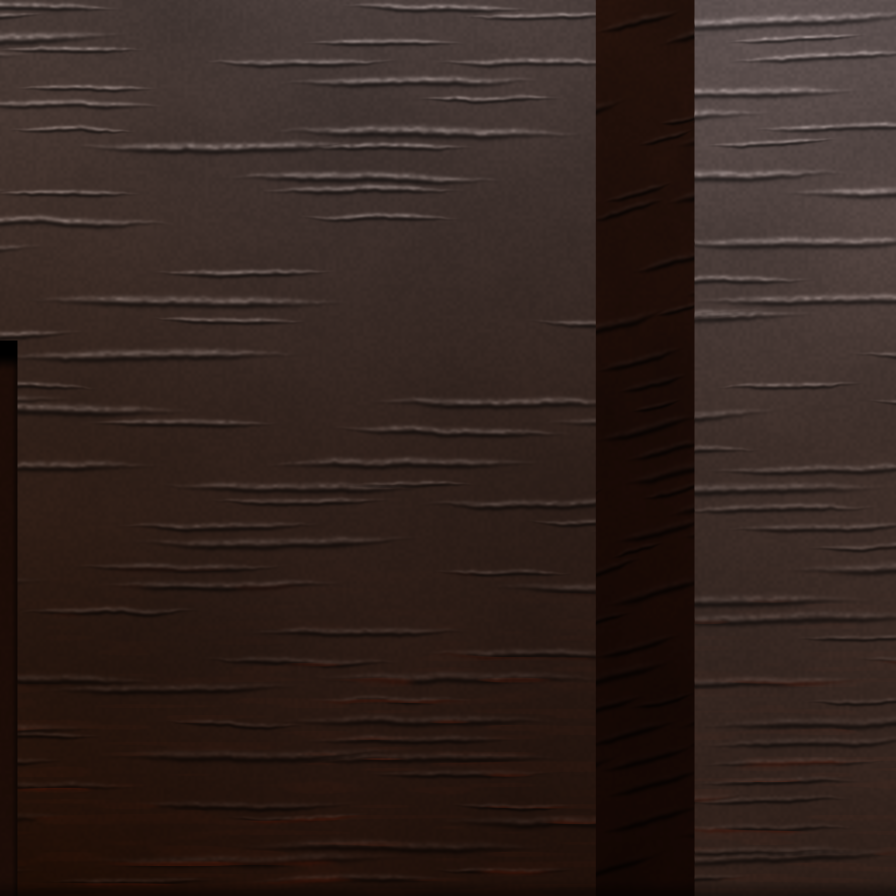
Reproduce this texture procedurally as a WebGL 2 fragment shader.

```glsl
#version 300 es
precision highp float;
// Dark stained wood: two broad panels parted by a deep, narrow post, with a shadowed slot at left.
// Each part has a vertical gradient and mottling; hashed cells scatter tapered, embossed
// wrinkles, lit from above, that fade towards the floor.
uniform vec2 u_resolution;
out vec4 outColor;

// Layout, in canvas units
const float POST_LEFT = 0.665;
const float POST_RIGHT = 0.775;
const float SLOT_RIGHT = 0.0195;
const float SLOT_TOP = 0.62;

// Gradient stops of each part
const vec3 LEFT_TOP = vec3(0.285, 0.238, 0.228);
const vec3 LEFT_MID = vec3(0.188, 0.130, 0.108);
const vec3 LEFT_LOW = vec3(0.125, 0.062, 0.036);
const vec3 RIGHT_TOP = vec3(0.38, 0.33, 0.325);
const vec3 RIGHT_MID = vec3(0.235, 0.178, 0.158);
const vec3 RIGHT_LOW = vec3(0.178, 0.118, 0.094);
const vec3 POST_TOP = vec3(0.145, 0.072, 0.045);
const vec3 POST_MID = vec3(0.098, 0.040, 0.022);
const vec3 POST_LOW = vec3(0.070, 0.024, 0.012);
const vec3 SLOT_COLOR = vec3(0.11, 0.048, 0.026);
const vec3 RIDGE_LIGHT = vec3(0.24, 0.235, 0.235);
const vec3 RED_STAIN = vec3(0.11, 0.03, 0.01);

// Wrinkles
const vec2 PANEL_CELL = vec2(0.36, 0.0235);
const vec2 POST_CELL = vec2(0.13, 0.027);
const float PANEL_TILT = 0.03;
const float POST_TILT = 0.28;
const float WRINKLE_CHANCE = 0.88;
const float WRINKLE_WIDTH = 0.0034;
const float ROUGHNESS = 0.55;
const float GRAIN = 0.10;

// Smooth patches: centre and radii
const int PATCH_COUNT = 5;
const vec4 PATCHES[PATCH_COUNT] = vec4[](
  vec4(0.60, 0.74, 0.13, 0.13), vec4(0.24, 0.78, 0.14, 0.045),
  vec4(0.28, 0.98, 0.18, 0.04), vec4(0.90, 0.52, 0.14, 0.045),
  vec4(0.90, 0.77, 0.14, 0.035));

float hash(vec2 p) {
  vec3 q = fract(vec3(p.xyx) * 0.1031);
  q += dot(q, q.yzx + 33.33);
  return fract((q.x + q.y) * q.z);
}

float noise(vec2 p) {
  vec2 i = floor(p), f = fract(p);
  f = f * f * (3.0 - 2.0 * f);
  return mix(mix(hash(i), hash(i + vec2(1, 0)), f.x),
             mix(hash(i + vec2(0, 1)), hash(i + vec2(1, 1)), f.x), f.y);
}

float fbm(vec2 p) {
  float sum = 0.0, amp = 0.5;
  for (int i = 0; i < 4; i++) {
    sum += amp * noise(p);
    p = p * 2.03 + 17.0;
    amp *= 0.5;
  }
  return sum;
}

vec3 gradient(vec3 low, vec3 mid, vec3 top, float y) {
  return y < 0.5 ? mix(low, mid, y * 2.0) : mix(mid, top, y * 2.0 - 1.0);
}

float wrinkleChance(vec2 center) {
  float chance = WRINKLE_CHANCE;
  for (int i = 0; i < PATCH_COUNT; i++) {
    vec2 d = (center - PATCHES[i].xy) / PATCHES[i].zw;
    chance *= smoothstep(0.7, 1.1, length(d));
  }
  return chance;
}

// Returns (lit ridge, shaded furrow) of the scattered wrinkles
vec2 wrinkles(vec2 p, vec2 cell, float tilt, float seed) {
  vec2 base = floor(p / cell), relief = vec2(0.0);
  float ripple = (noise(p * vec2(24.0, 16.0) + seed) - 0.5) * 0.004
               + (noise(p * vec2(110.0, 60.0) + seed) - 0.5) * 0.0014;
  float rough = 1.0 - ROUGHNESS * noise(p * vec2(150.0, 240.0) + seed);
  for (int j = -2; j <= 2; j++) for (int i = -1; i <= 1; i++) {
    vec2 id = base + vec2(i, j), key = id + seed;
    float a = hash(key + 11.0), b = hash(key + 37.0), c = hash(key + 71.0);
    vec2 center = (id + 0.5 + (vec2(a, b) - 0.5) * vec2(0.9, 0.8)) * cell;
    if (hash(key + 103.0) > wrinkleChance(center)) continue;
    float halfLength = cell.x * mix(0.20, 0.54, c);
    float along = (p.x - center.x) / halfLength;
    float taper = smoothstep(1.0, 0.35, abs(along));
    float slope = tilt + (b - 0.5) * 0.04;
    float bow = (a - 0.5) * 0.006 * along * along;
    float d = p.y - center.y - slope * (p.x - center.x) - bow - ripple;
    float width = WRINKLE_WIDTH * mix(0.45, 1.0, taper) * mix(0.6, 1.15, c);
    float lit = d / width, shade = (d + 1.5 * width) / width;
    relief = max(relief, taper * vec2(exp(-lit * lit) * rough, exp(-shade * shade)));
  }
  return relief;
}

void main() {
  vec2 p = gl_FragCoord.xy / u_resolution;
  float aa = 0.8 / u_resolution.x;
  float inRight = smoothstep(-aa, aa, p.x - POST_RIGHT);
  float inPost = smoothstep(-aa, aa, p.x - POST_LEFT) * (1.0 - inRight);
  float inSlot = smoothstep(aa, -aa, p.x - SLOT_RIGHT) * smoothstep(aa, -aa, p.y - SLOT_TOP);

  // Panels: mottled gradient, browner towards the far left
  vec3 left = gradient(LEFT_LOW, LEFT_MID, LEFT_TOP, p.y);
  left -= vec3(0.008, 0.013, 0.019) * smoothstep(0.4, 0.0, p.x);
  vec3 color = mix(left, gradient(RIGHT_LOW, RIGHT_MID, RIGHT_TOP, p.y), inRight);
  color *= 1.0 + 0.26 * (fbm(p * vec2(5.0, 7.0) + 3.0) - 0.47);

  // Embossing and red stain, on the panels
  vec2 relief = wrinkles(p, PANEL_CELL, PANEL_TILT * inRight, p.x > POST_RIGHT ? 241.0 : 19.0);
  float light = mix(0.24, 1.1, smoothstep(0.1, 0.9, p.y));
  color += RIDGE_LIGHT * relief.x * light;
  color *= 1.0 - 0.5 * relief.y * (1.0 - 0.6 * relief.x);
  float stain = smoothstep(0.58, 0.8, noise(p * vec2(14.0, 170.0)));
  color += RED_STAIN * stain * (0.15 + relief.y) * smoothstep(0.45, 0.15, p.y);

  // Post: slanted, mostly dark furrows
  vec3 post = gradient(POST_LOW, POST_MID, POST_TOP, p.y);
  post *= 1.0 + 0.35 * (fbm(p * vec2(16.0, 9.0)) - 0.47);
  vec2 cuts = wrinkles(p, POST_CELL, POST_TILT, 503.0);
  post = post * (1.0 - 0.6 * cuts.y) + RIDGE_LIGHT * 0.22 * cuts.x * p.y;
  color = mix(color, post, inPost);

  // Slot with a black cap and a dark inner edge
  vec3 slot = SLOT_COLOR * smoothstep(SLOT_TOP - 0.015, SLOT_TOP - 0.035, p.y);
  slot *= 1.0 - 0.45 * smoothstep(0.012, SLOT_RIGHT, p.x);
  color = mix(color, slot, inSlot);

  color *= 1.0 + GRAIN * (noise(p * 260.0) - 0.5);
  color *= mix(0.6, 1.0, smoothstep(0.0, 0.02, p.y));
  outColor = vec4(max(color, 0.0), 1.0);
}
```
